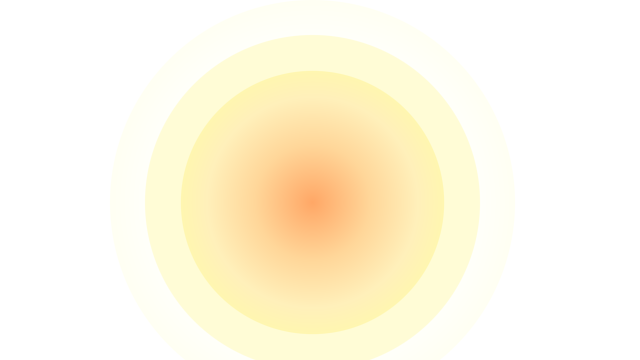
This background is drawn by a WebGL 1 fragment shader. Its source:

```glsl
precision highp float;
// Draws a glowing orange sun core inside pale yellow concentric discs on white.
uniform vec2 u_resolution;

const vec2 CENTER = vec2(0.4883, 0.4375); // fractions of the canvas
const float CORE_RADIUS = 0.3657;         // radii in canvas heights
const float HALO_RADIUS = 0.4653;
const float HAZE_RADIUS = 0.5625;

const vec3 WHITE = vec3(1.0);
const vec3 HAZE_INNER = vec3(1.0, 1.0, 0.98);
const vec3 HAZE_RIM = vec3(1.0, 1.0, 0.95);
const vec3 HALO = vec3(1.0, 0.988, 0.84);
const vec3 ORANGE = vec3(1.0, 0.655, 0.40);
const vec3 APRICOT = vec3(1.0, 0.84, 0.60);
const vec3 CREAM = vec3(1.0, 0.94, 0.73);
const vec3 LEMON = vec3(1.0, 0.965, 0.69);

// Linear ramp from 0 to 1 between two positions
float ramp(float start, float end, float t) {
  return clamp((t - start) / (end - start), 0.0, 1.0);
}

// Antialiased coverage of a disc
float disc(float dist, float radius, float pixel) {
  return 1.0 - smoothstep(-0.75 * pixel, 0.75 * pixel, dist - radius);
}

// Radial gradient from the hot center to the lemon rim
vec3 coreColor(float t) {
  vec3 color = mix(ORANGE, APRICOT, ramp(0.0, 0.437, t));
  color = mix(color, CREAM, ramp(0.437, 0.8, t));
  return mix(color, LEMON, ramp(0.8, 1.0, t));
}

void main() {
  float pixel = 1.0 / u_resolution.y;
  float dist = length(gl_FragCoord.xy - CENTER * u_resolution) * pixel;

  // Layer the discs from the widest to the smallest
  vec3 haze = mix(HAZE_INNER, HAZE_RIM, ramp(HALO_RADIUS, HAZE_RADIUS, dist));
  vec3 color = mix(WHITE, haze, disc(dist, HAZE_RADIUS, pixel));
  color = mix(color, HALO, disc(dist, HALO_RADIUS, pixel));
  color = mix(color, coreColor(dist / CORE_RADIUS), disc(dist, CORE_RADIUS, pixel));

  gl_FragColor = vec4(color, 1.0);
}
```
